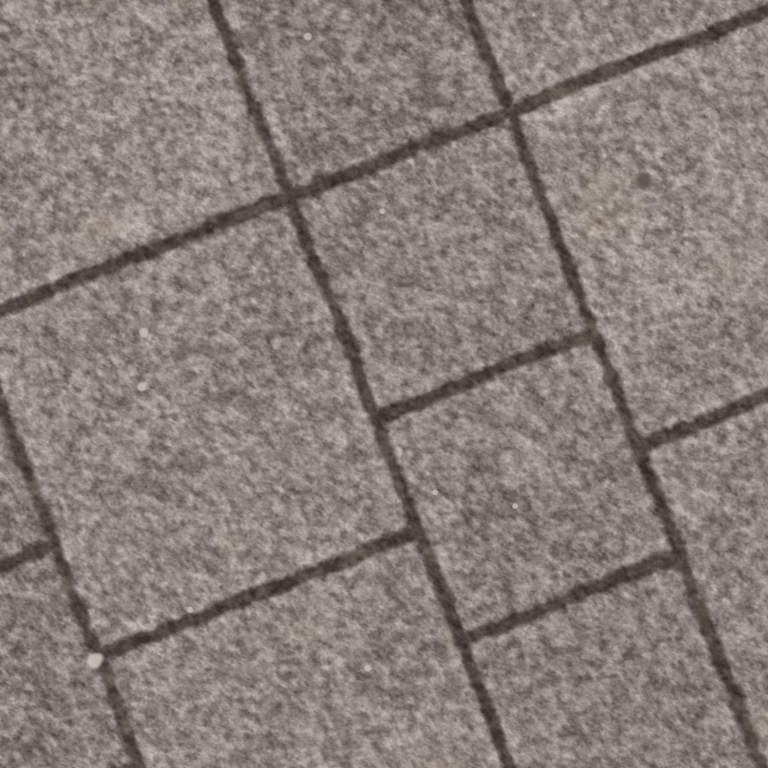
A three.js fragment shader for this texture:

```glsl
varying vec2 vUv;

// Layout: wide and narrow columns of slabs, turned on the canvas
const float ANGLE = 0.370;
const vec2 ORIGIN = vec2(0.172, 0.557);
const float WIDE_COLUMN = 0.449;
const float NARROW_COLUMN = 0.305;
const float WIDE_PITCH = 0.467;
const float NARROW_PITCH = 0.309;

// Joints
const float LONG_HALF_WIDTH = 0.0082;
const float CROSS_HALF_WIDTH = 0.0092;
const float JOINT_SOFTNESS = 0.0045;
const float JOINT_WOBBLE = 0.006;

// Stone surface
const float GRAIN_SCALE = 105.0;
const float GRAIN_CONTRAST = 0.23;
const float TONE_VARIATION = 0.03;
const float NARROW_DARKENING = 0.028;
const float SPECK_CELLS = 13.0;
const float SPECK_CHANCE = 0.07;

// Single marks: centre and radius
const vec3 PIT = vec3(0.840, 0.765, 0.011);
const vec3 CHIP = vec3(0.124, 0.140, 0.011);

const vec3 STONE = vec3(0.550, 0.512, 0.499);
const vec3 JOINT = vec3(0.300, 0.268, 0.252);
const vec3 SAND = vec3(0.500, 0.440, 0.380);
const vec3 STAIN = vec3(0.640, 0.580, 0.510);
const vec3 PALE = vec3(0.800, 0.760, 0.730);

float hash(vec2 p) {
  vec3 q = fract(p.xyx * 0.1031);
  q += dot(q, q.yzx + 33.33);
  return fract((q.x + q.y) * q.z);
}

float noise(vec2 p) {
  vec2 i = floor(p);
  vec2 f = fract(p);
  f = f * f * (3.0 - 2.0 * f);
  return mix(mix(hash(i), hash(i + vec2(1.0, 0.0)), f.x),
             mix(hash(i + vec2(0.0, 1.0)), hash(i + 1.0), f.x), f.y);
}

vec2 rotate(vec2 p, float a) {
  return mat2(cos(a), -sin(a), sin(a), cos(a)) * p;
}

// Grain centred on zero, each octave turned to hide its lattice
float grain(vec2 p) {
  float sum = 0.0;
  float weight = 0.95;
  for (int i = 0; i < 3; i++) {
    sum += weight * (noise(p) - 0.5);
    p = rotate(p, 0.9) * 1.9 + 17.3;
    weight *= 0.7;
  }
  return sum;
}

float disc(vec2 p, vec2 centre, float radius) {
  return 1.0 - smoothstep(radius * 0.55, radius * 1.2, length(p - centre));
}

void main() {
  vec2 p = rotate(vUv, ANGLE) - ORIGIN;
  vec2 wobble = vec2(noise(vUv * 9.0), noise(vUv * 9.0 + 40.0)) - 0.5;
  vec2 q = p + JOINT_WOBBLE * wobble;

  // Column and row of the slab
  float period = WIDE_COLUMN + NARROW_COLUMN;
  float across = mod(q.x, period);
  float narrow = step(WIDE_COLUMN, across);
  float pitch = mix(WIDE_PITCH, NARROW_PITCH, narrow);
  float row = q.y / pitch;
  vec2 slab = vec2(2.0 * floor(q.x / period) + narrow, floor(row));

  // Signed distance to the nearest joint edge
  float longGap = min(min(across, period - across), abs(across - WIDE_COLUMN));
  float crossGap = pitch * abs(fract(row + 0.5) - 0.5);
  float edge = min(longGap - LONG_HALF_WIDTH, crossGap - CROSS_HALF_WIDTH);
  edge += 0.005 * (noise(p * 65.0) - 0.5) + 0.003 * (noise(p * 150.0) - 0.5);
  float joint = 1.0 - smoothstep(-JOINT_SOFTNESS, JOINT_SOFTNESS, edge);

  // Slab tone, mottling, stains and worn rim
  float g = grain(rotate(p, 0.6) * GRAIN_SCALE * vec2(1.15, 0.85));
  float tone = TONE_VARIATION * (hash(slab + 7.0) - 0.5) - NARROW_DARKENING * narrow;
  tone += 0.05 * (noise(p * 11.0 + 5.0) - 0.5) + 0.03 * (noise(p * 32.0) - 0.5);
  tone += 0.025 * smoothstep(0.0, 0.008, edge) * (1.0 - smoothstep(0.008, 0.03, edge));
  vec3 stone = STONE + tone + GRAIN_CONTRAST * g;
  stone += vec3(0.008, 0.0, -0.008) * (noise(p * 45.0 + 9.0) - 0.5);
  float stain = smoothstep(0.76, 0.98, noise(vUv * 17.0 + 3.0));
  stone = mix(stone, STAIN + 0.15 * g, 0.4 * stain * (1.0 - narrow));

  // Sparse pale specks, one candidate per cell
  vec2 cell = floor(vUv * SPECK_CELLS);
  vec2 spot = 0.2 + 0.6 * vec2(hash(cell + 11.0), hash(cell + 29.0));
  float radius = 0.05 + 0.04 * hash(cell + 53.0);
  float speck = disc(fract(vUv * SPECK_CELLS), spot, radius);
  stone = mix(stone, PALE, 0.8 * speck * step(hash(cell + 71.0), SPECK_CHANCE));

  // Dark filling with patches of sand
  float sand = smoothstep(0.6, 0.95, noise(p * vec2(22.0, 30.0) + 60.0));
  vec3 filling = mix(JOINT, SAND, 0.45 * sand) + 0.13 * g;
  vec3 color = mix(stone, filling, joint);

  // Pit and chip with ragged outlines
  vec2 ragged = vUv + 0.005 * (vec2(noise(vUv * 90.0), noise(vUv * 90.0 + 8.0)) - 0.5);
  color = mix(color, JOINT + 0.06, 0.85 * disc(ragged, PIT.xy, PIT.z));
  color = mix(color, PALE, 0.9 * disc(ragged, CHIP.xy, CHIP.z));

  gl_FragColor = vec4(color, 1.0);
}
```
